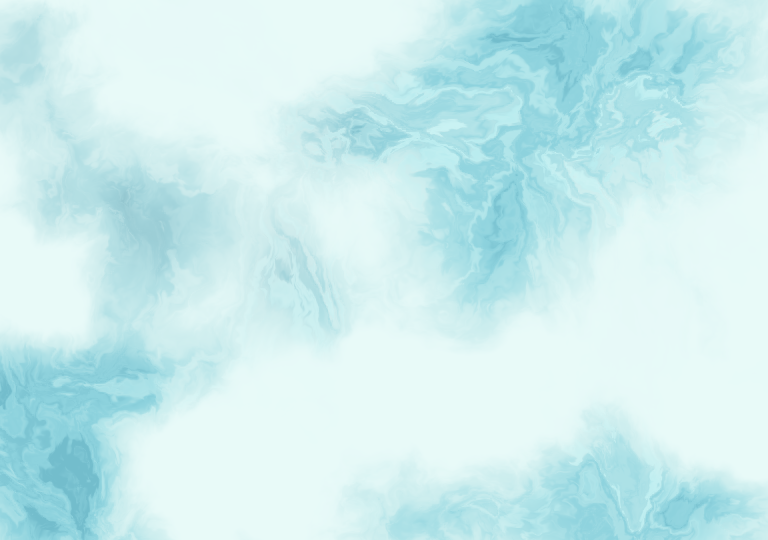
A Shadertoy shader for this texture:

```glsl
#define OCTAVES 6
#define WARP 2.2
#define BANDS 42.0
#define BAND_CONTRAST 0.17
#define CLOUD_RAGGED 0.95
#define MIST vec3(0.910, 0.980, 0.973)
#define PALE vec3(0.805, 0.933, 0.935)
#define AQUA vec3(0.670, 0.880, 0.902)
#define TEAL vec3(0.555, 0.825, 0.868)
#define DEEP vec3(0.450, 0.740, 0.800)
#define GLOW vec3(0.770, 0.960, 0.965)

const int POOLS = 9;

// Pools of colour: centre and radii, in canvas heights
const vec4 pool[POOLS] = vec4[POOLS](
    vec4(1.13, 0.82, 0.34, 0.24), vec4(0.89, 0.57, 0.12, 0.20),
    vec4(0.74, 0.76, 0.17, 0.10), vec4(1.10, 0.08, 0.36, 0.15),
    vec4(0.06, 0.14, 0.23, 0.22), vec4(0.18, 0.32, 0.25, 0.09),
    vec4(0.27, 0.59, 0.22, 0.13), vec4(0.59, 0.47, 0.12, 0.09),
    vec4(0.05, 0.85, 0.18, 0.22));
const float strength[POOLS] = float[POOLS](
    0.95, 0.75, 0.75, 0.95, 0.95, 0.55, 0.55, 0.60, 0.42);

float hash(vec2 p) {
    return fract(sin(dot(p, vec2(127.1, 311.7))) * 43758.5453);
}

float noise(vec2 p) {
    vec2 i = floor(p), f = fract(p);
    f = f * f * (3.0 - 2.0 * f);
    return mix(mix(hash(i), hash(i + vec2(1, 0)), f.x),
               mix(hash(i + vec2(0, 1)), hash(i + vec2(1, 1)), f.x), f.y);
}

float fbm(vec2 p) {
    float sum = 0.0, amplitude = 0.5;
    for (int i = 0; i < OCTAVES; i++) {
        sum += amplitude * noise(p);
        p = mat2(1.6, 1.2, -1.2, 1.6) * p + 3.7;
        amplitude *= 0.5;
    }
    return sum;
}

vec2 fbm2(vec2 p) {
    return vec2(fbm(p), fbm(p + vec2(17.3, 9.1))) - 0.5;
}

// Contour wave that fades where it is too narrow to resolve
float contour(float phase) {
    return sin(phase) * (1.0 - smoothstep(1.0, 3.0, fwidth(phase)));
}

float poolCover(vec2 p) {
    float cover = 0.0;
    for (int i = 0; i < POOLS; i++) {
        vec2 d = (p - pool[i].xy) / pool[i].zw;
        cover += strength[i] * exp(-dot(d, d));
    }
    return cover;
}

vec3 ramp(float t) {
    vec3 c = mix(MIST, PALE, smoothstep(0.0, 0.28, t));
    c = mix(c, AQUA, smoothstep(0.25, 0.53, t));
    c = mix(c, TEAL, smoothstep(0.50, 0.78, t));
    return mix(c, DEEP, smoothstep(0.75, 1.0, t));
}

void mainImage(out vec4 fragColor, in vec2 fragCoord) {
    vec2 p = fragCoord / iResolution.y;
    p.x *= 1.4222 * iResolution.y / iResolution.x;

    // Folded marble field
    vec2 swirl = fbm2(p * 3.0);
    vec2 fold = fbm2(p * 4.0 + WARP * swirl + 5.2);
    float field = fbm(p * 3.2 + WARP * fold);

    // Ragged cloud cover over the pools
    float ragged = fbm(p * 4.5 + 1.5 * swirl + 31.0) - 0.5;
    float cover = poolCover(p + 0.16 * swirl + 0.10 * fold);
    float depth = smoothstep(0.14, 0.80, cover + CLOUD_RAGGED * ragged);

    // Broad and fine contour bands
    float broad = contour(field * BANDS);
    float fine = contour(field * BANDS * 2.6 + fold.x * 14.0);
    float tone = 0.66 + 0.9 * (0.5 - field)
               - BAND_CONTRAST * (0.6 * broad + 0.4 * fine);
    tone = depth * tone + 0.12 * (field - 0.42) * (1.0 - depth);
    vec3 color = ramp(clamp(tone, 0.0, 1.0));

    // Bright cyan veins along the crests
    float crest = smoothstep(0.45, 1.0, broad) * smoothstep(0.40, 0.60, field);
    color = mix(color, GLOW, 0.55 * crest * depth);

    // Greyer haze on the upper left
    float haze = (1.0 - smoothstep(0.45, 0.85, p.x)) * smoothstep(0.25, 0.55, p.y);
    float grey = dot(color, vec3(0.25, 0.45, 0.30));
    color = mix(color, vec3(grey), 0.30 * haze * depth);

    fragColor = vec4(color, 1.0);
}
```
